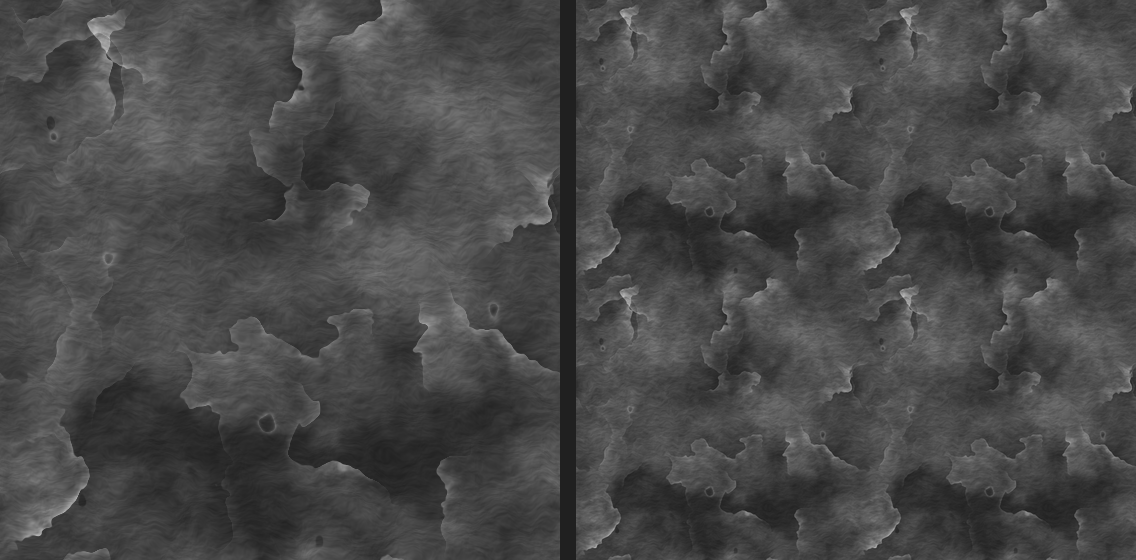
Left, the tile; right, the same tile 2 across and 2 down.
This texture is drawn by a Shadertoy shader. Its source:

```glsl
const float TAU = 6.2831853;
const float BASE_GREY = 0.278;

float hash(vec2 p, float seed) {
    vec3 q = fract((p.xyx + seed * 17.31) * vec3(0.1031, 0.1030, 0.0973));
    q += dot(q, q.yzx + 33.33);
    return fract((q.x + q.y) * q.z);
}

// Gradient noise that wraps after a whole number of cells
float corner(vec2 cell, vec2 offset, vec2 period, float seed) {
    float angle = TAU * hash(mod(cell, period), seed);
    return dot(vec2(cos(angle), sin(angle)), offset);
}

float noise(vec2 uv, vec2 period, float seed) {
    vec2 p = uv * period;
    vec2 i = floor(p), f = p - i;
    vec2 u = f * f * f * (f * (f * 6.0 - 15.0) + 10.0);
    vec2 x = vec2(1.0, 0.0), y = vec2(0.0, 1.0);
    float low = mix(corner(i, f, period, seed), corner(i + x, f - x, period, seed), u.x);
    float high = mix(corner(i + y, f - y, period, seed), corner(i + 1.0, f - 1.0, period, seed), u.x);
    return mix(low, high, u.y);
}

float fbm(vec2 uv, vec2 period, float seed, int octaves) {
    float sum = 0.0, gain = 1.0;
    for (int i = 0; i < octaves; i++) {
        sum += gain * noise(uv, period, seed + float(i));
        period *= 2.0;
        gain *= 0.5;
    }
    return sum;
}

vec2 warp(vec2 uv, vec2 period, float seed, float amount) {
    return uv + amount * vec2(fbm(uv, period, seed, 3), fbm(uv, period, seed + 5.0, 3));
}

// Approximate distance to a ragged contour, positive on the pale side
float shoreDistance(vec2 uv, vec2 period, float seed) {
    vec2 e = vec2(0.004, 0.0);
    float h = fbm(uv, period, seed, 2);
    vec2 slope = vec2(fbm(uv + e.xy, period, seed, 2) - h,
                      fbm(uv + e.yx, period, seed, 2) - h) / e.x;
    float ragged = 0.026 * fbm(uv, vec2(18.0), seed + 3.0, 3);
    return h / max(length(slope), 0.8) + ragged;
}

// Tide mark: crisp pale edge fading inward, dark pool outside
float tideMark(vec2 uv, vec2 period, float seed, float width) {
    float d = shoreDistance(uv, period, seed);
    float inside = smoothstep(-0.0015, 0.0015, d);
    float patches = noise(uv, vec2(4.0), seed + 7.0);
    float strong = smoothstep(0.0, 0.4, patches);
    float faint = smoothstep(-0.15, 0.25, patches);
    float depth = max(d, 0.0);
    float streaks = 0.8 + 0.9 * fbm(uv, vec2(22.0, 30.0), seed + 11.0, 3);
    float glow = 0.55 * exp(-depth / width) + 0.45 * exp(-depth / (0.3 * width));
    float rim = 0.15 * faint * exp(-depth / 0.004);
    float pool = 0.24 * strong * exp(min(d, 0.0) / 0.06);
    return mix(-pool, strong * glow * streaks + rim, inside);
}

// Small dark pits, some ringed with a pale line
float pits(vec2 uv) {
    float sum = 0.0;
    for (int i = 0; i < 7; i++) {
        vec2 id = vec2(float(i), 3.0);
        vec2 center = vec2(hash(id, 1.0), hash(id, 2.0));
        vec2 p = fract(uv - center + 0.5) - 0.5;
        float radius = mix(0.004, 0.014, hash(id, 4.0));
        float ragged = 0.012 * fbm(uv, vec2(30.0), 71.0, 2);
        float d = length(p * vec2(1.2, 0.8)) - radius + ragged;
        float ring = step(0.5, hash(id, 6.0)) * exp(-abs(d) / 0.004);
        sum += 0.16 * ring - 0.08 * (1.0 - smoothstep(-0.002, 0.002, d));
    }
    return sum;
}

// Fine rough relief, slightly stretched sideways
float relief(vec2 uv) {
    vec2 p = warp(uv, vec2(12.0), 81.0, 0.02);
    vec2 light = vec2(0.0015, -0.003);
    vec2 grain = vec2(44.0, 76.0);
    float emboss = fbm(p, grain, 90.0, 3) - fbm(p + light, grain, 90.0, 3);
    return 0.6 * emboss + 0.35 * fbm(p, vec2(30.0, 46.0), 96.0, 3);
}

void mainImage(out vec4 fragColor, in vec2 fragCoord) {
    vec2 uv = fragCoord / iResolution.xy;
    vec2 cloudUv = warp(uv, vec2(5.0), 20.0, 0.06);
    vec2 shoreUv = warp(uv, vec2(7.0), 30.0, 0.03);

    // Soft cloudy ground
    float grey = BASE_GREY + 0.19 * fbm(cloudUv, vec2(3.0), 40.0, 5);
    grey += 0.06 * fbm(cloudUv, vec2(9.0), 48.0, 4);

    // Tide marks of several sizes
    grey += 0.30 * tideMark(shoreUv, vec2(2.0, 3.0), 52.0, 0.060);
    grey += 0.24 * tideMark(shoreUv, vec2(4.0, 3.0), 59.0, 0.045);
    grey += 0.17 * tideMark(shoreUv, vec2(5.0), 66.0, 0.030);
    grey += pits(uv);

    // Grain grows with brightness
    grey = max(grey, 0.165 + 0.25 * (grey - 0.165));
    grey *= 1.0 + 0.36 * relief(uv);
    fragColor = vec4(vec3(clamp(grey, 0.0, 0.75)), 1.0);
}
```
